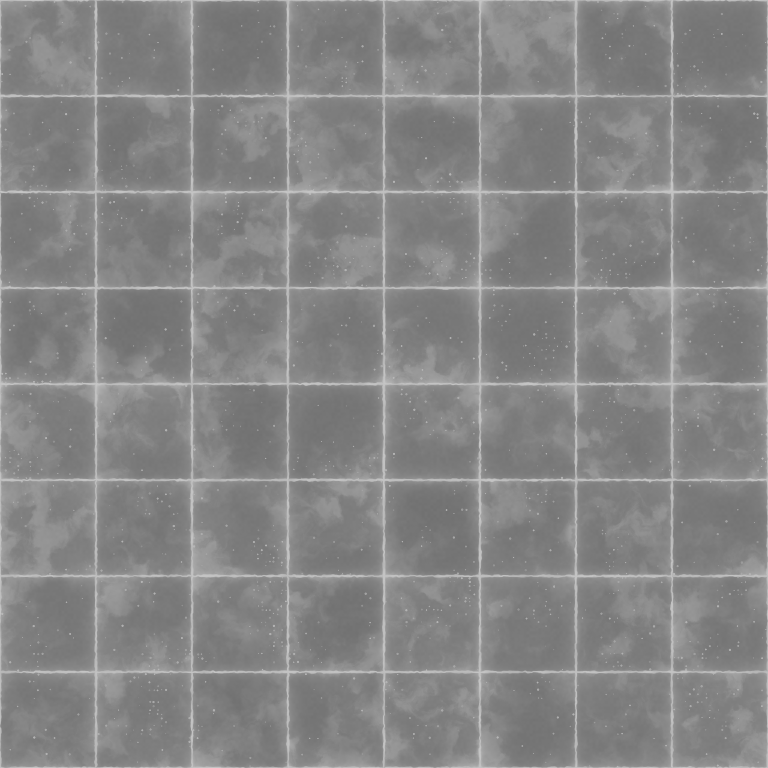
Write a Shadertoy shader that draws this texture.

```glsl
// Worn grey square tiles, eight by eight, with thin pale ragged joints.
// Each tile gets its own seeded cloud stains; joints, dusty edge haze and
// chalk specks use noise that wraps around the canvas, so the result tiles.

const float TILES = 8.0;
const float SPECK_CELLS = 192.0;
const float JOINT_HALF_WIDTH = 0.011;   // in tile units
const vec3 STONE = vec3(0.473);
const vec3 JOINT = vec3(0.77);
const vec3 CHALK = vec3(0.74);

// Integer hash of a lattice cell and a seed, giving 0..1
float hash(vec2 cell, float seed) {
    uvec3 v = uvec3(ivec3(vec3(cell, seed)));
    uint h = v.x * 1597334677u ^ v.y * 3812015801u ^ v.z * 2798796415u;
    h = (h ^ (h >> 16)) * 2246822519u;
    h = (h ^ (h >> 13)) * 3266489917u;
    return float((h ^ (h >> 16)) >> 8) / 16777216.0;
}

// Value noise that repeats after `period` cells
float noise(vec2 p, float period, float seed) {
    vec2 i = floor(p), f = p - i;
    f = f * f * f * (f * (f * 6.0 - 15.0) + 10.0);
    vec2 a = mod(i, period), b = mod(i + 1.0, period);
    return mix(mix(hash(a, seed), hash(vec2(b.x, a.y), seed), f.x),
               mix(hash(vec2(a.x, b.y), seed), hash(b, seed), f.x), f.y);
}

// Rotated octaves for stains that live inside one tile
float clouds(vec2 p, float seed) {
    float sum = 0.0, weight = 0.5;
    for (int k = 0; k < 5; k++) {
        sum += weight * noise(p, 256.0, seed + float(k));
        p = mat2(1.6, 1.2, -1.2, 1.6) * p + 7.3;
        weight *= 0.5;
    }
    return sum / 0.97;
}

// Stain brightness of one tile at local position f
float stains(vec2 f, float seed) {
    vec2 warp = vec2(clouds(f * 5.0, seed + 10.0), clouds(f * 5.0, seed + 20.0)) - 0.5;
    float patches = smoothstep(0.25, 0.75, clouds(f * 1.5 + 0.3 * warp, seed + 30.0));
    float mottle = smoothstep(0.36, 0.72, clouds(f * 4.5 + 1.2 * warp, seed + 40.0));
    float tone = hash(vec2(3.0), seed) - 0.5;
    return 0.085 * mottle * patches + 0.035 * (patches - 0.5) + 0.022 * tone;
}

// Ragged joint coverage for a signed distance across the joint
float joint(float across, vec2 uv, float pixel, float seed) {
    float wobble = noise(uv * 256.0, 256.0, seed) - 0.5;
    float width = JOINT_HALF_WIDTH * (0.6 + 0.8 * noise(uv * 128.0, 128.0, seed + 1.0));
    float d = abs(across + 0.012 * wobble);
    float wear = 0.65 + 0.35 * noise(uv * 64.0, 64.0, seed + 2.0);
    return wear * (1.0 - smoothstep(width - 0.75 * pixel, width + 0.75 * pixel, d));
}

// Dust gathered beside a joint: a wide uneven haze and a narrow glow
float haze(float across, vec2 uv, float seed) {
    float d = abs(across);
    float amount = noise(uv * 16.0, 16.0, seed) * 0.7 + noise(uv * 64.0, 64.0, seed + 1.0) * 0.3;
    return 0.105 * amount * exp(-d / 0.09) + 0.055 * exp(-d / 0.02);
}

// Small chalk dots, denser inside random clusters
float specks(vec2 uv, float pixel) {
    vec2 p = uv * SPECK_CELLS, cell = mod(floor(p), SPECK_CELLS);
    float cluster = smoothstep(0.62, 0.9, noise(uv * 20.0, 20.0, 60.0));
    float present = step(hash(cell, 61.0), 0.022 + 0.16 * cluster);
    vec2 center = 0.35 + 0.3 * vec2(hash(cell, 62.0), hash(cell, 63.0));
    float radius = mix(0.1, 0.3, hash(cell, 64.0));
    float dotMask = 1.0 - smoothstep(radius - 0.5 * pixel, radius + 0.5 * pixel, length(fract(p) - center));
    return present * dotMask * mix(0.25, 0.85, hash(cell, 65.0));
}

void mainImage(out vec4 fragColor, in vec2 fragCoord) {
    vec2 uv = fragCoord / iResolution.xy;
    float pixel = 1.0 / min(iResolution.x, iResolution.y);

    // Tile coordinates and signed distances to the nearest joints
    vec2 p = uv * TILES;
    vec2 id = mod(floor(p), TILES);
    vec2 across = fract(p + 0.5) - 0.5;
    float tileSeed = 100.0 + 64.0 * (id.x + TILES * id.y);

    // Stone surface with stains, dust and fine grain
    float grain = noise(uv * 256.0, 256.0, 50.0) - 0.5;
    float shade = stains(fract(p), tileSeed) + 0.014 * grain;
    shade += haze(across.x, uv, 70.0) + haze(across.y, uv, 75.0);
    vec3 color = STONE + shade;

    // Specks and joints on top
    color = mix(color, CHALK, specks(uv, pixel * SPECK_CELLS));
    float line = max(joint(across.x, uv, pixel * TILES, 80.0),
                     joint(across.y, uv, pixel * TILES, 85.0));
    color = mix(color, JOINT, line);

    fragColor = vec4(color, 1.0);
}
```
